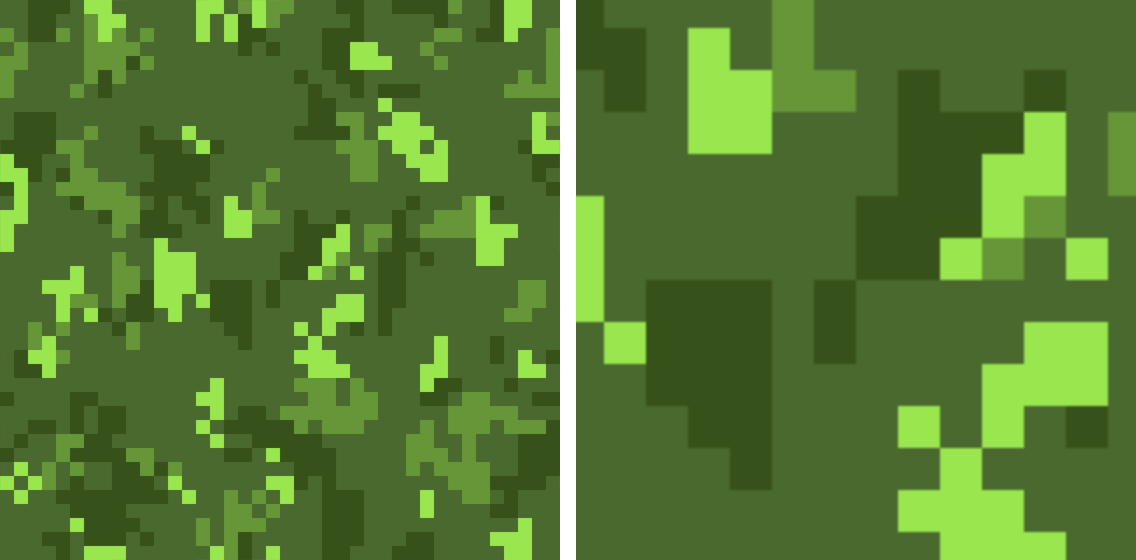
Left: the whole. Right: its middle third, enlarged.
Reproduce this pattern procedurally as a three.js fragment shader.

```glsl
// Pixel camouflage: a 40 x 40 grid of flat squares in four greens.
// Each green is a layer of cellular blobs, randomly sized and tilted, whose
// outlines are roughened by a hash per square; brighter layers lie on top.

varying vec2 vUv;

const float GRID = 40.0;

float hash(vec2 cell, float seed) {
  vec3 p = fract((vec3(cell, seed) + 17.0) * 0.1031);
  p += dot(p, p.zyx + 31.32);
  return fract((p.x + p.y) * p.z);
}

// 1 where a square belongs to a blob; lengths are in blob spacings.
// "turn" is the range of tilt, in radians, around the vertical.
float blobs(vec2 square, float count, float radius, float ragged, float turn, float seed) {
  vec2 p = (square + 0.5) / GRID * count;
  float depth = -1.0;
  for (int y = -1; y <= 1; y++) {
    for (int x = -1; x <= 1; x++) {
      vec2 home = floor(p) + vec2(float(x), float(y));
      vec2 id = mod(home, count);
      vec2 d = p - home - vec2(hash(id, seed), hash(id, seed + 1.0));
      float tilt = (hash(id, seed + 2.0) - 0.5) * turn;
      float c = cos(tilt), s = sin(tilt);
      vec2 q = vec2(c * d.x - s * d.y, s * d.x + c * d.y);
      float size = radius * mix(0.4, 1.6, hash(id, seed + 3.0));
      depth = max(depth, size - length(q * vec2(1.4, 0.714)));
    }
  }
  float jitter = (hash(square, seed + 4.0) - 0.5) * ragged;
  return step(0.0, depth + jitter);
}

vec3 camouflage(vec2 square) {
  square = mod(square, GRID);
  vec3 color = vec3(0.29, 0.41, 0.18);
  color = mix(color, vec3(0.21, 0.32, 0.10), blobs(square, 6.0, 0.235, 0.30, 3.14, 10.0));
  color = mix(color, vec3(0.40, 0.59, 0.22), blobs(square, 5.0, 0.168, 0.32, 3.14, 23.0));
  color = mix(color, vec3(0.60, 0.90, 0.31), blobs(square, 5.0, 0.153, 0.28, 1.6, 37.0));
  return color;
}

void main() {
  // Blend the four nearest squares across a thin band at their borders.
  vec2 p = vUv * GRID - 0.5;
  vec2 corner = floor(p);
  vec2 blend = clamp((fract(p) - 0.5) / 0.08 + 0.5, 0.0, 1.0);
  vec3 below = mix(camouflage(corner), camouflage(corner + vec2(1.0, 0.0)), blend.x);
  vec3 above = mix(camouflage(corner + vec2(0.0, 1.0)), camouflage(corner + 1.0), blend.x);
  gl_FragColor = vec4(mix(below, above, blend.y), 1.0);
}
```
